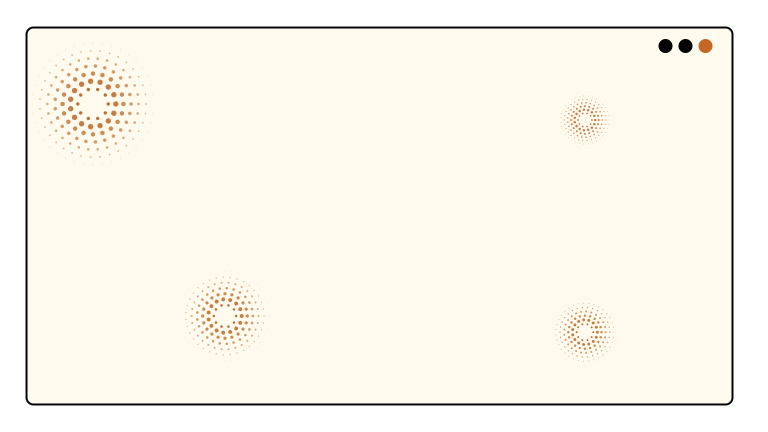
Write a Shadertoy shader that draws this background.

```glsl
// Cream panel with a thin dark rounded frame, three corner discs and four halftone sunbursts.

#define CREAM        vec3(1.0, 0.98, 0.935)
#define INK          vec3(0.01, 0.01, 0.02)
#define ORANGE       vec3(0.77, 0.40, 0.14)
#define BURST_COLOR  vec3(0.72, 0.41, 0.15)
#define PANEL_CENTER vec2(0.8785, 0.5)
#define PANEL_HALF   vec2(0.8171, 0.4363)
#define CORNER       0.016
#define LINE_WIDTH   0.0046
#define DISC_START   vec2(1.5405, 0.8935)
#define DISC_STEP    0.0463
#define DISC_RADIUS  0.0162

const float TAU = 6.2831853;

// Edge coverage of a signed distance, one pixel wide.
float cover(float dist, float px) {
    return clamp(0.5 - dist / px, 0.0, 1.0);
}

float roundedBox(vec2 p, vec2 halfSize, float radius) {
    vec2 q = abs(p) - halfSize + radius;
    return length(max(q, 0.0)) + min(max(q.x, q.y), 0.0) - radius;
}

// Concentric rings of dots: ring n has 5n dots at radius n * spacing.
float sunburst(vec2 p, float spacing, float px) {
    if (length(p) > 9.0 * spacing) return 0.0;
    float angle = atan(p.y, p.x);
    float ink = 0.0;
    for (int i = 2; i <= 8; i++) {
        float n = float(i);
        float sector = TAU / (5.0 * n);
        float a = sector * round(angle / sector);
        vec2 dotCenter = n * spacing * vec2(cos(a), sin(a));

        // Dots shrink and fade outward; the innermost ring is small.
        float radius = spacing * (i == 2 ? 0.22 : 0.53 - 0.06 * n);
        float alpha = 1.15 - 0.1 * n;

        // Dots below pixel size keep their area by fading.
        float drawn = max(radius, 0.5 * px);
        alpha *= radius * radius / (drawn * drawn);
        ink = max(ink, alpha * cover(length(p - dotCenter) - drawn, px));
    }
    return ink;
}

void mainImage(out vec4 fragColor, in vec2 fragCoord) {
    float px = 1.0 / iResolution.y;
    vec2 p = fragCoord * px;

    // Panel on white
    float panel = roundedBox(p - PANEL_CENTER, PANEL_HALF, CORNER);
    vec3 color = mix(vec3(1.0), CREAM, cover(panel, px));

    // Sunbursts: center and ring spacing
    vec3 bursts[4] = vec3[4](
        vec3(0.2153, 0.7593, 0.0176), vec3(0.5208, 0.2685, 0.0129),
        vec3(1.3540, 0.7222, 0.0080), vec3(1.3540, 0.2310, 0.0096));
    for (int i = 0; i < 4; i++) {
        float ink = sunburst(p - bursts[i].xy, bursts[i].z, px);
        color = mix(color, BURST_COLOR, ink);
    }

    // Corner discs, the last one orange
    for (int i = 0; i < 3; i++) {
        vec2 center = DISC_START + vec2(float(i) * DISC_STEP, 0.0);
        float disc = cover(length(p - center) - DISC_RADIUS, px);
        color = mix(color, i == 2 ? ORANGE : INK, disc);
    }

    // Frame line
    color = mix(color, INK, cover(abs(panel) - 0.5 * LINE_WIDTH, px));

    fragColor = vec4(color, 1.0);
}
```
